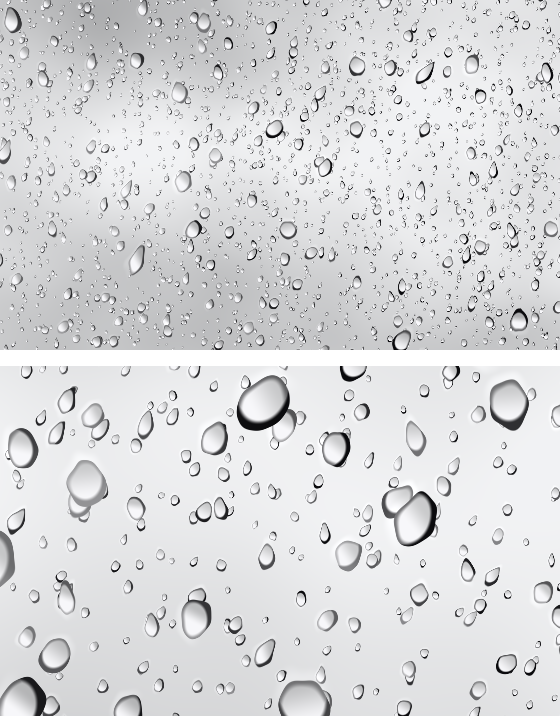
Top: the whole. Bottom: its middle third, enlarged.
Write a Shadertoy shader that draws this texture.

```glsl
// Rain drops on a window pane in front of a soft, overcast sky.
// Four jittered grids scatter drops from fine spray to large beads; each drop
// is a wobbly, tapered disc with a dark refracted crescent and a bright belly.

#define LARGEST_CELL 0.108
#define CELL_SHRINK 0.61
#define LAYERS 4
#define DROP_SHARE 0.46
#define MIN_RADIUS 0.11
#define MAX_RADIUS 0.25
#define WOBBLE 0.30
#define LEAN 0.22
#define RIM_STRENGTH 0.55
#define INK vec3(0.04, 0.04, 0.05)
#define GLINT vec3(0.97, 0.97, 0.98)
#define SKY_LEVEL 0.875

const float TAU = 6.28318;

vec4 hash4(vec2 p) {
    vec4 q = fract(p.xyxy * vec4(0.1031, 0.1030, 0.0973, 0.1099));
    q += dot(q, q.wzxy + 33.33);
    return fract((q.xxyz + q.yzzw) * q.zywx);
}

float cornerGradient(vec2 cell, vec2 offset) {
    float angle = TAU * hash4(cell + 71.0).x;
    return dot(vec2(cos(angle), sin(angle)), offset);
}

float gradientNoise(vec2 p) {
    vec2 i = floor(p), f = p - i;
    vec2 u = f * f * f * (f * (f * 6.0 - 15.0) + 10.0);
    vec2 e = vec2(1.0, 0.0);
    return mix(mix(cornerGradient(i, f), cornerGradient(i + e, f - e), u.x),
               mix(cornerGradient(i + e.yx, f - e.yx),
                   cornerGradient(i + 1.0, f - 1.0), u.x), u.y);
}

float glow(vec2 p, vec2 center, vec2 size) {
    vec2 d = (p - center) / size;
    return exp(-dot(d, d));
}

// Blurred clouds: dark top left, bright middle and right, dim lower edge.
vec3 sky(vec2 p) {
    float level = SKY_LEVEL;
    level -= 0.17 * glow(p, vec2(0.38, 0.95), vec2(0.52, 0.21));
    level += 0.08 * glow(p, vec2(0.42, 0.62), vec2(0.42, 0.16));
    level += 0.07 * glow(p, vec2(1.30, 0.62), vec2(0.42, 0.36));
    level -= 0.12 * glow(p, vec2(0.30, 0.08), vec2(0.60, 0.25));
    level -= 0.10 * glow(p, vec2(1.35, -0.02), vec2(0.60, 0.16));
    level += 0.07 * gradientNoise(p * vec2(2.2, 3.0) + 4.0);
    level += 0.04 * gradientNoise(p * 5.5 + 9.0);
    level = min(level, 0.95);
    return vec3(level - 0.003, level, level + 0.006);
}

// Paints one drop over the base colour; offset is measured from its centre.
vec3 paintDrop(vec3 base, vec3 backdrop, vec2 offset, float radius,
               vec4 seed, float across) {
    // Outline: leaning, stretched upwards, narrowed at the top.
    float lean = LEAN + 1.0 * (seed.x - 0.5);
    float c = cos(lean), s = sin(lean);
    vec2 q = mat2(c, s, -s, c) * offset / radius;
    float stretch = mix(1.15, 1.85, pow(seed.y, 3.0));
    q.y /= stretch;
    q.x *= 1.08 + 1.4 * (stretch - 1.15) * smoothstep(-0.4, 1.1, q.y);
    float r = length(q) + WOBBLE * gradientNoise(q * 0.9 + seed.xy * 40.0);
    float blur = 0.55 / (iResolution.y * radius);
    float mask = 1.0 - smoothstep(1.0 - blur, 1.0 + blur, r);

    // Dark crescent, mostly on the right; turns more freely across the pane.
    float angle = -0.35 + (seed.z - 0.5) * mix(1.8, 4.0, across);
    vec2 darkSide = vec2(cos(angle), sin(angle));
    float crescent = smoothstep(0.84, 1.04, length(q + 0.28 * darkSide));
    float rim = RIM_STRENGTH * smoothstep(0.74, 0.96, r);
    float contrast = mix(0.45, 1.1, seed.w) * mix(0.75, 1.2, across);
    float shade = clamp(max(crescent, rim) * contrast, 0.0, 1.0);

    // Body: inverted sky, grey above and white below.
    float belly = smoothstep(0.6, -0.4, q.y + 0.4 * dot(q, darkSide));
    vec3 body = mix(backdrop * 0.84, GLINT, belly);
    float halo = smoothstep(1.5, 1.0, r) * max(-dot(q, darkSide), 0.0);
    return mix(base + 0.05 * halo, mix(body, INK, shade), mask);
}

void mainImage(out vec4 fragColor, in vec2 fragCoord) {
    vec2 p = fragCoord / iResolution.y;
    float across = smoothstep(0.1, 0.95, fragCoord.x / iResolution.x);
    vec3 backdrop = sky(p);
    vec3 color = backdrop;

    // Finest spray first, so that the large beads lie on top.
    for (int layer = LAYERS - 1; layer >= 0; layer--) {
        float size = LARGEST_CELL * pow(CELL_SHRINK, float(layer));
        vec2 grid = p / size + 0.37 * float(layer);
        vec2 home = floor(grid);
        for (int k = 0; k < 9; k++) {
            vec2 cell = home + vec2(k % 3 - 1, k / 3 - 1);
            vec2 key = cell + 20.0 + 131.0 * float(layer);
            vec4 place = hash4(key);
            vec4 seed = hash4(key + 517.0);
            if (place.x > DROP_SHARE) continue;
            vec2 center = cell + 0.5 + 0.76 * (place.yz - 0.5);
            float radius = mix(MIN_RADIUS, MAX_RADIUS, place.w * place.w);
            color = paintDrop(color, backdrop, (grid - center) * size,
                              radius * size, seed, across);
        }
    }
    fragColor = vec4(clamp(color, 0.0, 1.0), 1.0);
}
```
